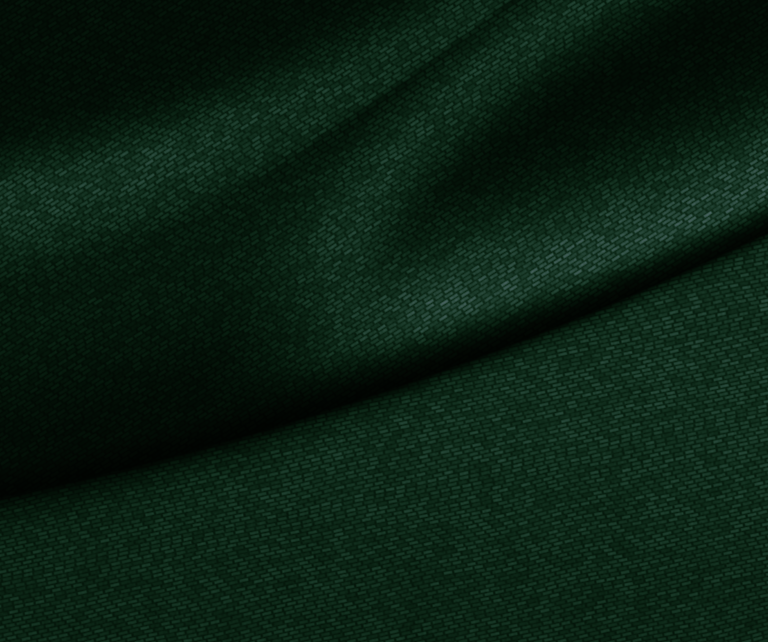
Reproduce this texture procedurally as a Shadertoy shader.

```glsl
// Dark green satin: a back panel, a rolled fold with a U-shaped sheen, and a flat
// lower cloth. Parabolic curves place the edges and ridges, lopsided Gaussians shade
// them, and rows of hashed slanted stitches modulate the light as a weave.

const vec3 CREASE = vec3(0.226, 0.2075, 0.115);   // quadratic y(x): lower fold edge
const vec3 FOLD_EDGE = vec3(0.533, 0.371, 0.274); // upper edge of the fold
const vec3 BACK_SHEEN = vec3(0.688, 0.200, 0.274); // lit band on the back panel
const vec3 ARM = vec3(0.525, 0.5, 1.54);          // bent ridge: x, y of apex, curvature
const float SHADE = 0.045;                        // light left in the folds
const float BACK_GAIN = 0.135;
const float ARM_GAIN = 0.13;
const float ROLL_GAIN = 0.19;
const vec2 STITCH = vec2(0.017, 0.0064);          // stitch length and row pitch
const float WEAVE_GAIN = 0.55;
const float GRAIN_SIZE = 0.0035;
const float GRAIN_GAIN = 0.22;

float hash(vec2 cell) {
    uvec2 n = uvec2(ivec2(cell)) * uvec2(1597u, 3571u);
    uint h = (n.x ^ n.y) * 747796u + 28913u;
    h = (h ^ (h >> 15)) * 739391u;
    h = (h ^ (h >> 13)) * 668265u;
    return float((h ^ (h >> 16)) & 65535u) / 65535.0;
}

float noise(vec2 p) {
    vec2 i = floor(p), f = fract(p);
    f = f * f * (3.0 - 2.0 * f);
    return mix(mix(hash(i), hash(i + vec2(1, 0)), f.x),
               mix(hash(i + vec2(0, 1)), hash(i + vec2(1, 1)), f.x), f.y);
}

float curve(vec3 k, float x) { return k.x + x * (k.y + x * k.z); }

// Bell with separate widths on its negative and positive sides
float bell(float t, float below, float above) {
    t /= t < 0.0 ? below : above;
    return exp(-t * t);
}

// Staggered short stitches lying along a slanted direction, centred on zero
float weave(vec2 p, float angle) {
    float c = cos(angle), s = sin(angle);
    vec2 q = vec2(c * p.x + s * p.y, c * p.y - s * p.x) / STITCH;
    float row = floor(q.y);
    q.x += 0.37 * row + 0.5 * hash(vec2(row, 7.0));
    vec2 f = fract(q);
    float ends = smoothstep(0.0, 0.2, f.x) * smoothstep(1.0, 0.8, f.x);
    float stitch = ends * sin(3.14159 * f.y) * (0.5 + hash(floor(q)));
    return stitch - 0.51;
}

float backPanel(vec2 p) {
    float t = p.y - curve(BACK_SHEEN, p.x);
    float fade = mix(1.0, 0.75, smoothstep(0.2, 0.7, p.x));
    return 0.055 + BACK_GAIN * fade * bell(t, 0.13, 0.068);
}

float rolledFold(vec2 p, float h) {
    // Rising arm of the sheen
    float dy = p.y - ARM.y;
    float slope = 2.0 * ARM.z * dy;
    float u = (p.x - ARM.x - ARM.z * dy * dy) / sqrt(1.0 + slope * slope);
    float leftWidth = mix(0.11, 0.058, smoothstep(0.5, 0.9, p.y));
    float arm = ARM_GAIN * bell(u, leftWidth, 0.07) * smoothstep(0.36, 0.66, p.y);

    // Lower roll following the crease
    float t = h - (0.125 - 0.05 * p.x);
    float roll = ROLL_GAIN * bell(t, 0.045, 0.13) * smoothstep(0.3, 0.72, p.x);

    // Faint light on the left flank
    float flank = 0.05 * smoothstep(0.06, 0.28, h) * smoothstep(0.65, 0.35, p.x);
    float contact = mix(0.35, 1.0, smoothstep(0.0, 0.06, h));
    return (SHADE + flank + length(vec2(arm, roll))) * contact;
}

float lowerCloth(vec2 p, float depth) {
    float light = 0.135 + 0.043 * smoothstep(0.0, 0.5, p.y + 0.08 * p.x);
    float softness = mix(0.032, 0.014, smoothstep(0.0, 1.0, p.x));
    return mix(0.015, light, 1.0 - exp(-max(depth, 0.0) / softness));
}

// Green level to satin colour: highlights turn cooler and paler
vec3 satin(float g) {
    return vec3(0.005 + 1.9 * g * g, g, 0.33 * g + 1.7 * g * g);
}

void mainImage(out vec4 fragColor, in vec2 fragCoord) {
    vec2 p = fragCoord / iResolution.y;
    float pixel = 1.0 / iResolution.y;
    float h = p.y - curve(CREASE, p.x);
    float e = p.y - curve(FOLD_EDGE, p.x);

    // Layer the panels; the upper edge sharpens toward the right
    float edgeWidth = mix(0.05, 0.006, smoothstep(0.0, 0.65, p.x)) + pixel;
    float inBack = smoothstep(-edgeWidth, edgeWidth, e);
    float inUpper = smoothstep(-0.003 - pixel, 0.003 + pixel, h);
    float upper = mix(rolledFold(p, h), backPanel(p), inBack);
    float light = mix(lowerCloth(p, -h), upper, inUpper);

    // Woven surface, faded where a row is finer than the pixels
    vec2 bent = p + 0.006 * (noise(p * 9.0) - 0.5);
    float threads = mix(weave(bent, 0.22), weave(bent, 0.56), inUpper);
    float visible = smoothstep(1.0, 2.5, STITCH.y / pixel);
    float grain = noise(p / GRAIN_SIZE) - 0.5;
    float mottling = 0.08 * (noise(p * 34.0) - 0.5);
    light *= 1.0 + visible * (WEAVE_GAIN * threads + GRAIN_GAIN * grain) + mottling;

    fragColor = vec4(satin(max(light, 0.0)), 1.0);
}
```
